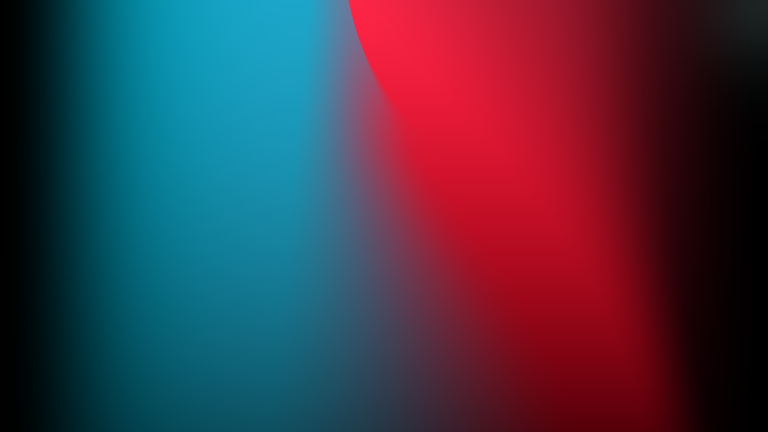
This background is drawn by a Shadertoy shader. Its source:

```glsl
#define TEAL_DEEP vec3(0.00, 0.61, 0.72)
#define TEAL_LIGHT vec3(0.11, 0.65, 0.79)
#define RED_DEEP vec3(1.00, 0.00, 0.11)
#define RED_LIGHT vec3(1.00, 0.15, 0.28)
#define CORNER_GREY vec3(0.11, 0.14, 0.14)
#define LEFT_FADE 0.13
#define CORNER_FALLOFF 40.0

// Horizontal position of the fold, by depth below the top
float foldX(float depth) {
    return 0.454 + depth * (0.1 + depth * (0.6 - 0.4 * depth));
}

// Teal sheet: dark at the left side, dimmer towards the bottom
vec3 tealSheet(vec2 uv) {
    float fade = 1.0 - exp(-pow(uv.x / LEFT_FADE, 2.0));
    float light = 0.48 + uv.y * (0.85 - 0.33 * uv.y);
    return mix(TEAL_DEEP, TEAL_LIGHT, smoothstep(0.1, 0.38, uv.x)) * fade * light;
}

// Red sheet: a bright ridge that drops into a dim tail at the right
vec3 redSheet(vec2 uv) {
    float light = 0.33 + uv.y * (1.05 - 0.38 * uv.y);
    float ridge = 0.885 - uv.y * (0.13 + 0.115 * uv.y);
    float spread = 0.05 + 0.17 * uv.y * uv.y;
    float drop = smoothstep(ridge - spread, ridge + spread, uv.x);
    float tail = mix(0.7, 0.5, uv.y) * (1.0 - smoothstep(0.7, 1.0, uv.x));
    return mix(RED_DEEP, RED_LIGHT, uv.y) * light * mix(1.0, tail, drop);
}

// Share of red: a broad blend plus a fold that softens with depth
float redShare(vec2 uv) {
    float depth = 1.0 - uv.y;
    float fold = foldX(depth);
    float start = mix(0.40, 0.35, depth);
    float ramp = clamp((uv.x - start) / (fold - start), 0.0, 1.0);
    ramp = mix(ramp, smoothstep(0.0, 1.0, ramp), 0.5);
    float blend = ramp * mix(0.35, 1.0, smoothstep(0.0, 0.4, depth));
    float softness = max(1.0 / iResolution.x, min(0.9 * depth * depth * depth, 0.1));
    return mix(blend, 1.0, smoothstep(fold - softness, fold + softness, uv.x));
}

void mainImage(out vec4 fragColor, in vec2 fragCoord) {
    vec2 uv = fragCoord / iResolution.xy;
    vec3 color = mix(tealSheet(uv), redSheet(uv), redShare(uv));

    // Faint glow in the upper right corner
    vec2 toCorner = (iResolution.xy - fragCoord) / iResolution.y;
    color += CORNER_GREY * exp(-CORNER_FALLOFF * dot(toCorner, toCorner));

    fragColor = vec4(color, 1.0);
}
```
